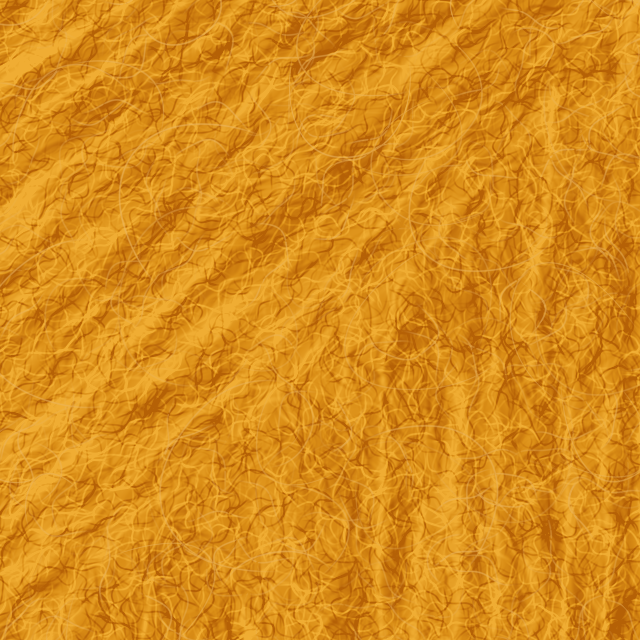
Write a WebGL 2 fragment shader that draws this texture.

```glsl
#version 300 es
precision highp float;

uniform vec2 u_resolution;
out vec4 outColor;

// Palette
const vec3 DEEP = vec3(0.71, 0.38, 0.025);
const vec3 GOLD = vec3(0.855, 0.555, 0.085);
const vec3 LIGHT = vec3(0.94, 0.68, 0.20);
const vec3 PALE = vec3(0.92, 0.71, 0.37);

// Layout: slanted strands above the fold, upright strands below it
const vec2 FOLD_POINT = vec2(0.55, 0.52);
const float FOLD_ANGLE = 0.82;
const float SLANT_ANGLE = 0.70;
const float UPRIGHT_ANGLE = 1.52;
const int SLANTED_STRANDS = 11;
const int UPRIGHT_STRANDS = 8;
const float STRAND_WIDTH = 0.011;

// Hair
const int FIBRES_PER_CELL = 3;
const float BASE_TONE = 0.50;
const float TUFT_GAIN = 0.26;
const float TANGLE_GAIN = 0.27;
const float FINE_GAIN = 0.50;
const float HAZE_GAIN = 0.60;
const float LOOP_CELLS = 4.5;
const float LOOP_WIDTH = 0.0026;

float hash1(float n) {
    return fract(sin(n * 91.345) * 4375.85);
}

vec4 hash4(vec3 k) {
    vec4 h = fract(k.xyzx * vec4(0.1031, 0.1030, 0.0973, 0.1099));
    h += dot(h, h.wzxy + 33.33);
    return fract((h.xxyz + h.yzzw) * h.zywx);
}

vec2 toFrame(vec2 v, float angle) {
    float c = cos(angle), s = sin(angle);
    return vec2(c * v.x + s * v.y, c * v.y - s * v.x);
}

// 0 in the upright region, 1 in the slanted region
float slantMask(vec2 p) {
    return smoothstep(-0.07, 0.05, toFrame(p - FOLD_POINT, FOLD_ANGLE).y);
}

// Signed sum of curved hairs scattered over a jittered grid
float fibres(vec2 p, float cells, float width, float spread, float curl, float seed) {
    vec2 g = p * cells, home = floor(g);
    float w = max(width, 1.2 / u_resolution.y) * cells;
    float sum = 0.0;
    for (int n = 0; n < 9 * FIBRES_PER_CELL; n++) {
        int slot = n % 9;
        vec2 cell = home + vec2(slot % 3 - 1, slot / 3 - 1);
        vec3 key = vec3(cell + 57.0, seed + float(n / 9) * 7.3);
        vec4 a = hash4(key), b = hash4(key + 19.7);
        vec2 centre = cell + a.xy;
        float slant = slantMask(centre / cells);
        float angle = mix(UPRIGHT_ANGLE, SLANT_ANGLE, slant);
        angle += (a.z + b.x - 1.0) * spread * mix(1.5, 1.0, slant);
        vec2 q = toFrame(g - centre, angle);
        float bend = (b.y - 0.5) * 2.0 * curl;
        float phase = q.x * 5.0 + b.z * 6.283;
        float offset = q.y - bend * q.x * q.x - 0.07 * curl * sin(phase);
        float slope = 2.0 * bend * q.x + 0.35 * curl * cos(phase);
        float d = abs(offset) * inversesqrt(1.0 + slope * slope);
        float taper = 1.0 - smoothstep(0.4, 0.95, length(q));
        sum += (a.w * 2.0 - 1.0) * taper * (1.0 - smoothstep(0.0, w, d));
    }
    return sum;
}

// Long stray hairs: incomplete, slightly oval rings
float strayLoops(vec2 p) {
    vec2 g = p * LOOP_CELLS, home = floor(g);
    float w = max(LOOP_WIDTH, 1.2 / u_resolution.y) * LOOP_CELLS;
    float cover = 0.0;
    for (int n = 0; n < 18; n++) {
        int slot = n % 9;
        vec2 cell = home + vec2(slot % 3 - 1, slot / 3 - 1);
        vec3 key = vec3(cell + 31.0, 5.0 + float(n / 9) * 11.0);
        vec4 a = hash4(key), b = hash4(key + 8.1);
        vec2 q = toFrame(g - cell - a.xy, b.x * 6.283) * vec2(1.0, 1.0 + 0.6 * b.y);
        float theta = atan(q.y, q.x);
        float radius = mix(0.18, 0.75, a.z) * (1.0 + 0.05 * sin(theta * 3.0 + b.z * 6.0));
        float arc = smoothstep(0.0, 0.5, cos(theta) + mix(-0.5, 0.5, b.w));
        float line = 1.0 - smoothstep(0.0, w, abs(length(q) - radius));
        cover = max(cover, line * arc * mix(0.25, 0.85, a.w));
    }
    return cover;
}

// One plied yarn: bright twisted core, soft halo, shadow along its lower edge
float strand(vec2 p, vec2 anchor, float angle, float id) {
    vec2 q = toFrame(p - anchor, angle);
    float phase = hash1(id) * 6.283;
    float d = q.y + 0.010 * sin(q.x * 7.0 + phase) + 0.004 * sin(q.x * 19.0 + phase * 2.0);
    float patchy = 0.55 + 0.45 * sin(q.x * 4.3 + phase * 3.0);
    float r = d / STRAND_WIDTH;
    float twist = 0.75 + 0.25 * sin(q.x * 260.0 + r * 2.5);
    float core = exp(-r * r * 4.5) * twist * patchy * mix(0.15, 0.62, hash1(id + 4.0));
    float halo = 0.14 * exp(-r * r * 0.5);
    float shade = 0.15 * exp(-(r + 2.4) * (r + 2.4) * 0.45);
    return core + halo - shade;
}

float strands(vec2 p) {
    float slanted = 0.0, upright = 0.0;
    for (int i = 0; i < SLANTED_STRANDS; i++) {
        float id = float(i), t = id / float(SLANTED_STRANDS - 1);
        vec2 anchor = mix(FOLD_POINT, vec2(0.06, 1.0), t + 0.03 * (hash1(id) - 0.5));
        slanted += strand(p, anchor, mix(FOLD_ANGLE, 0.66, t), id + 1.0);
    }
    for (int i = 0; i < UPRIGHT_STRANDS; i++) {
        float id = float(i) + 40.0;
        float x = 0.58 + 0.058 * (float(i) + 0.6 * hash1(id));
        upright += strand(p, vec2(x, 0.35), UPRIGHT_ANGLE + 0.05 * (hash1(id + 2.0) - 0.5), id);
    }
    return mix(upright, slanted, slantMask(p));
}

void main() {
    vec2 p = gl_FragCoord.xy / u_resolution.y;

    // Broad tufts and strands, then finer and more tangled hair
    float tone = BASE_TONE + 0.06 * (slantMask(p) - 0.5) + strands(p);
    tone += TUFT_GAIN * fibres(p, 6.0, 0.030, 0.30, 0.3, 1.0);
    tone += TANGLE_GAIN * fibres(p, 13.0, 0.007, 0.60, 0.6, 42.0);
    tone += TANGLE_GAIN * fibres(p, 21.0, 0.005, 1.00, 0.8, 83.0);
    tone += FINE_GAIN * fibres(p, 17.0, 0.0028, 0.90, 0.7, 124.0);
    tone += FINE_GAIN * fibres(p, 25.0, 0.0028, 1.40, 1.0, 165.0);
    tone += FINE_GAIN * fibres(p, 34.0, 0.0026, 1.80, 1.2, 206.0);

    // Golden ramp under a veil of pale hair
    vec3 colour = mix(DEEP, GOLD, clamp(tone * 2.0, 0.0, 1.0));
    colour = mix(colour, LIGHT, clamp(tone * 2.0 - 1.0, 0.0, 1.0));
    float haze = HAZE_GAIN * clamp(fibres(p, 15.0, 0.0025, 1.5, 1.0, 247.0), 0.0, 1.0);
    colour = mix(colour, PALE, max(haze, 0.75 * strayLoops(p)));
    outColor = vec4(colour, 1.0);
}
```
